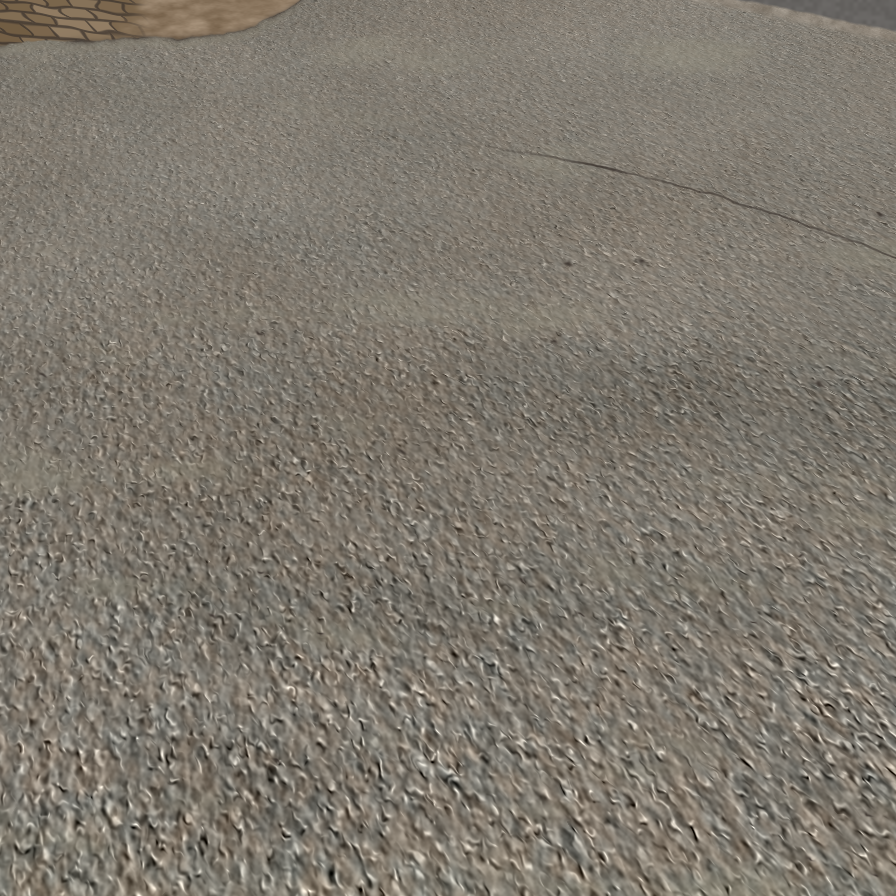
This texture is drawn by a Shadertoy shader. Its source:

```glsl
// Weathered asphalt receding from the viewer: dense angular grit and slanted
// stone flecks on a perspective plane, with soft stains, a thin crack, a paved
// corner at the upper left and a kerb at the upper right.

const vec3 ASPHALT = vec3(0.478, 0.454, 0.415);
const vec3 WARM_TINT = vec3(0.020, 0.002, -0.010);
const vec3 DUST = vec3(0.54, 0.52, 0.46);
const vec3 DARK = vec3(0.22, 0.19, 0.17);
const vec3 SAND = vec3(0.56, 0.48, 0.39);
const vec3 BRICK = vec3(0.49, 0.41, 0.31);
const vec3 KERB = vec3(0.57, 0.53, 0.48);
const vec3 ROAD = vec3(0.40, 0.39, 0.38);
const float HORIZON = 1.5;

float hash(vec2 p) {
    vec3 q = fract(vec3(p.xyx) * 0.1031);
    q += dot(q, q.yzx + 33.33);
    return fract((q.x + q.y) * q.z);
}

float noise(vec2 p) {
    vec2 i = floor(p), f = fract(p);
    f = f * f * (3.0 - 2.0 * f);
    float low = mix(hash(i), hash(i + vec2(1, 0)), f.x);
    float high = mix(hash(i + vec2(0, 1)), hash(i + vec2(1, 1)), f.x);
    return mix(low, high, f.y);
}

float fbm(vec2 p) {
    float sum = 0.0, gain = 0.5;
    for (int i = 0; i < 4; i++) {
        sum += gain * noise(p);
        p = mat2(1.6, 1.2, -1.2, 1.6) * p + 7.3;
        gain *= 0.5;
    }
    return sum;
}

mat2 rotation(float angle) {
    float c = cos(angle), s = sin(angle);
    return mat2(c, s, -s, c);
}

// Moves points by noise so that outlines become irregular.
vec2 warp(vec2 p, float amount) {
    return p + amount * (vec2(noise(p * 1.3 + 5.2), noise(p * 1.3 + 71.8)) - 0.5);
}

float ellipseGlow(vec2 d, vec2 tightness) {
    return exp(-dot(d * d, tightness));
}

// Scattered lit stones, each with a softer shadow on its lower side.
float flecks(vec2 p) {
    vec2 cell = floor(p);
    float sum = 0.0;
    for (int y = -1; y <= 1; y++)
    for (int x = -1; x <= 1; x++) {
        vec2 id = cell + vec2(x, y);
        vec2 centre = id + vec2(hash(id + 11.7), hash(id + 47.3));
        vec2 d = rotation(1.8 * (hash(id + 83.1) - 0.5)) * (p - centre);
        float strength = pow(hash(id + 5.9), 2.2);
        vec2 tightness = vec2(4.0, 13.0) * mix(0.7, 2.4, hash(id + 29.5));
        float shade = mix(0.3, 1.1, hash(id + 37.2));
        sum += strength * (ellipseGlow(d, tightness)
             - shade * ellipseGlow(d + vec2(0.15, 0.5), tightness * 0.8));
    }
    return sum;
}

// Slope of a noise height field, as if lit from one side.
float emboss(vec2 p) {
    vec2 toLight = vec2(0.15, 0.36);
    return noise(p + toLight) - noise(p - toLight);
}

// Rare dark chips, one candidate per cell.
float chips(vec2 p, float cells) {
    vec2 q = p * cells, id = floor(q);
    vec2 centre = 0.25 + 0.5 * vec2(hash(id + 3.1), hash(id + 9.7));
    vec2 d = rotation(0.4) * (warp(fract(q) * 9.0, 0.6) / 9.0 - centre);
    float size = mix(1.0, 2.5, hash(id + 15.0));
    return step(0.91, hash(id + 61.0)) * ellipseGlow(d, vec2(120.0, 700.0) * size);
}

float crack(vec2 p) {
    float t = p.x - 0.5;
    float line = 0.842 - 0.12 * t - 0.28 * t * t + 0.006 * (fbm(p.xx * 30.0) - 0.47);
    float width = 0.0004 + 0.0012 * noise(p.xx * 35.0);
    float cover = 1.0 - smoothstep(width * 0.3, width + 0.001, abs(p.y - line));
    return cover * smoothstep(0.48, 0.68, p.x) * mix(0.3, 1.0, noise(p.xx * 18.0 + 4.0));
}

vec3 paving(vec2 p) {
    vec2 q = warp(vec2(p.x * 34.0 + p.y * 30.0, p.y * 85.0 + p.x * 9.0), 0.5);
    q.x += 0.5 * mod(floor(q.y), 2.0);
    vec2 edge = 0.5 - abs(fract(q) - 0.5);
    float joint = 1.0 - smoothstep(0.04, 0.2, min(edge.x * 2.0, edge.y));
    vec3 brick = BRICK + 0.14 * (hash(floor(q)) - 0.4);
    float bricked = 1.0 - smoothstep(0.15, 0.20, p.x + 0.05 * fbm(p * 30.0));
    vec3 sand = SAND + 0.28 * (fbm(p * vec2(50.0, 120.0)) - 0.47);
    return mix(sand, mix(brick, DARK, 0.7 * joint), bricked);
}

void mainImage(out vec4 fragColor, in vec2 fragCoord) {
    vec2 p = fragCoord / iResolution.xy;
    float nearness = HORIZON - p.y;
    vec2 ground = vec2(p.x - 0.5, 0.95) / nearness;

    // Broad stains and dust, stretched sideways.
    vec3 col = ASPHALT + 0.11 * (fbm(p * vec2(4.0, 9.0)) - 0.47);
    col += WARM_TINT * 1.4 * (fbm(p * vec2(7.0, 12.0) + 31.0) - 0.47);
    float dust = smoothstep(0.54, 0.74, fbm(p * vec2(5.0, 17.0) + 17.0));
    float foreground = 1.0 - smoothstep(0.0, 0.10, p.y + 0.08 * (fbm(p * 9.0) - 0.5));
    col = mix(col, DUST, 0.55 * dust + 0.35 * foreground);
    col += 0.025 * smoothstep(0.45, 0.95, p.y);

    // Stone relief at three scales, strongest near the viewer.
    vec2 slanted = rotation(0.62) * ground * vec2(135.0, 215.0);
    vec2 rough = warp(slanted, 0.9);
    float contrast = mix(1.3, 0.36, smoothstep(-0.15, 0.95, p.y)) * (1.0 - 0.45 * dust);
    contrast *= 0.65 + 0.75 * fbm(slanted * 0.12 + 3.0);
    float relief = 0.33 * flecks(rough) + 0.20 * emboss(rough * 0.85 + 19.0);
    relief += 0.15 * emboss(slanted * 1.6 + 53.0);
    col += contrast * relief * vec3(1.0, 0.99, 0.96);
    col += contrast * WARM_TINT * 2.0 * (noise(slanted * 0.6 + 91.0) - 0.5);
    col += 0.05 * (noise(p * 300.0) - 0.5);
    col = mix(col, DARK, 0.85 * chips(p, 15.0));
    col = mix(col, DARK, 0.85 * crack(p));

    // Paved corner with a pale rim and a dark edge.
    float bend = max(p.x - 0.22, 0.0);
    float island = p.y - 0.95 - 0.04 * p.x - 2.8 * bend * bend + 0.012 * (fbm(p * 40.0) - 0.47);
    float rim = smoothstep(-0.016, -0.004, island) * (1.0 - smoothstep(0.30, 0.36, p.x));
    col = mix(col, DUST, 0.45 * rim);
    col = mix(col, paving(p), smoothstep(-0.001, 0.002, island));
    col = mix(col, DARK, 0.8 * exp(-abs(island) * 450.0) * noise(p * 45.0));

    // Kerb and darker road beyond it.
    float beyond = p.y - 0.965 - 0.206 * (1.0 - p.x) + 0.005 * (fbm(p * 45.0) - 0.47);
    col = mix(col, KERB + 0.35 * (fbm(p * 90.0) - 0.47), 0.7 * smoothstep(-0.016, -0.008, beyond));
    col = mix(col, ROAD + 0.05 * (noise(p * 200.0) - 0.5), smoothstep(-0.002, 0.002, beyond));

    fragColor = vec4(clamp(col, 0.0, 1.0), 1.0);
}
```
